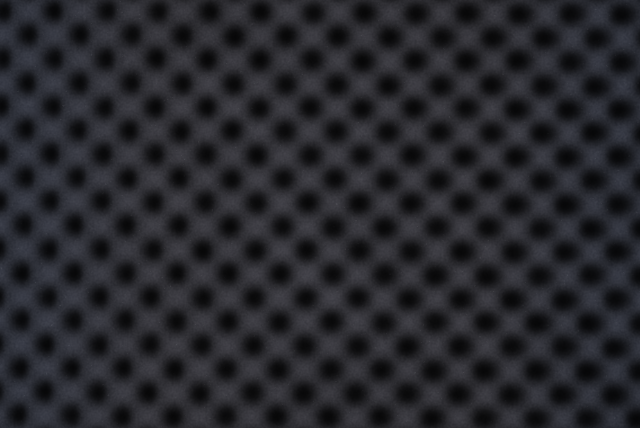
Reproduce this texture procedurally as a WebGL 1 fragment shader.

```glsl
precision highp float;
uniform vec2 u_resolution;

// Lengths are fractions of the canvas height
const vec2 PITCH = vec2(0.1203, 0.0556);     // hole spacing in a row, row spacing
const vec2 FIRST_HOLE = vec2(0.130, 0.0254); // measured from the top left
const float ROW_TILT = 0.006;
const float ROW_DRIFT = 0.00137;
const float WARP = 0.003;
const float JITTER = 0.0022;
const float HOLE_HEIGHT = 0.0262;
const float HOLE_WIDTH_LEFT = 0.0215;
const float HOLE_WIDTH_RIGHT = 0.0325;
const float HOLE_FALLOFF = 2.4;
const float HOLE_DEPTH = 0.76;
const float RIM_SKEW = 0.25;
const float GRAIN_SCALE = 190.0;
const float GRAIN_AMOUNT = 0.035;
const float SPECKLE_AMOUNT = 0.05;
const vec3 VALLEY_COLOR = vec3(0.150, 0.150, 0.165);
const vec3 BUMP_COLOR = vec3(0.243, 0.241, 0.267);
const vec3 COOL_TINT = vec3(0.94, 1.00, 1.07);
const float PI = 3.14159265;

vec2 hash2(vec2 p) {
  vec3 q = fract(vec3(p.xyx) * vec3(0.1031, 0.1030, 0.0973));
  q += dot(q, q.yzx + 33.33);
  return fract((q.xx + q.yz) * q.zy);
}

float cornerSlope(vec2 cell, vec2 corner, vec2 f) {
  return dot(hash2(cell + corner) * 2.0 - 1.0, f - corner);
}

float gradientNoise(vec2 p) {
  vec2 cell = floor(p);
  vec2 f = fract(p);
  vec2 u = f * f * f * (f * (f * 6.0 - 15.0) + 10.0);
  float low = mix(cornerSlope(cell, vec2(0.0, 0.0), f),
                  cornerSlope(cell, vec2(1.0, 0.0), f), u.x);
  float high = mix(cornerSlope(cell, vec2(0.0, 1.0), f),
                   cornerSlope(cell, vec2(1.0, 1.0), f), u.x);
  return mix(low, high, u.y);
}

// Staggered grid coordinates: columns to the right, rows downward
vec2 gridCoord(vec2 p) {
  float row = (p.y - FIRST_HOLE.y - ROW_TILT * p.x) / PITCH.y;
  float column = (p.x - FIRST_HOLE.x + ROW_DRIFT * row) / PITCH.x;
  return vec2(column, row);
}

// Soft pit, steeper on the rim nearest the centre of view
float holeShade(vec2 d, float width, float view) {
  float skew = 1.0 + RIM_SKEW * view * clamp(d.x / width, -1.0, 1.0);
  float r = length(d / vec2(width * skew, HOLE_HEIGHT));
  return exp(-pow(r + 0.0001, HOLE_FALLOFF));
}

// Light left after the shadows of all nearby holes
float holeLight(vec2 grid, float width, float view) {
  float light = 1.0;
  for (int j = -1; j <= 1; j++) {
    float row = floor(grid.y + 0.5) + float(j);
    float stagger = 0.5 * mod(row, 2.0);
    for (int i = -1; i <= 1; i++) {
      float column = floor(grid.x - stagger + 0.5) + float(i);
      vec2 variation = hash2(vec2(column, row) + 40.0);
      vec2 d = (grid - vec2(column + stagger, row)) * PITCH;
      d += (variation - 0.5) * 2.0 * JITTER;
      float depth = HOLE_DEPTH + 0.08 * (variation.x - 0.5);
      light *= 1.0 - depth * holeShade(d, width, view);
    }
  }
  return light;
}

void main() {
  vec2 uv = gl_FragCoord.xy / u_resolution;
  vec2 p = vec2(gl_FragCoord.x, u_resolution.y - gl_FragCoord.y) / u_resolution.y;
  float view = uv.x * 2.0 - 1.0;

  // Slightly uneven sheet
  vec2 warp = vec2(gradientNoise(p * 7.0 + 11.0), gradientNoise(p * 7.0 + 57.0));
  vec2 grid = gridCoord(p + WARP * warp);

  // Rounded bumps between the holes
  float bump = 0.5 - 0.5 * cos(2.0 * PI * grid.x) * cos(PI * grid.y);
  vec3 color = mix(VALLEY_COLOR, BUMP_COLOR, bump);
  float width = mix(HOLE_WIDTH_LEFT, HOLE_WIDTH_RIGHT, smoothstep(0.0, 1.0, uv.x));
  float light = holeLight(grid, width, view);
  color *= light;

  // Cool edges and gentle light falloff
  color *= mix(vec3(1.0), COOL_TINT, smoothstep(0.45, 1.0, abs(view)));
  color *= 1.03 - 0.10 * dot(uv - 0.5, uv - 0.5) / 0.5;
  color *= 1.0 + 0.12 * gradientNoise(p * 5.0 + 23.0);

  // Porous grain with sparse bright flecks
  float grain = gradientNoise(p * GRAIN_SCALE) + 0.6 * gradientNoise(p * GRAIN_SCALE * 0.47 + 9.0);
  float fleck = smoothstep(0.35, 0.65, gradientNoise(p * GRAIN_SCALE * 0.8 + 71.0));
  color += (GRAIN_AMOUNT * grain + SPECKLE_AMOUNT * fleck) * light;

  gl_FragColor = vec4(clamp(color, 0.0, 1.0), 1.0);
}
```
